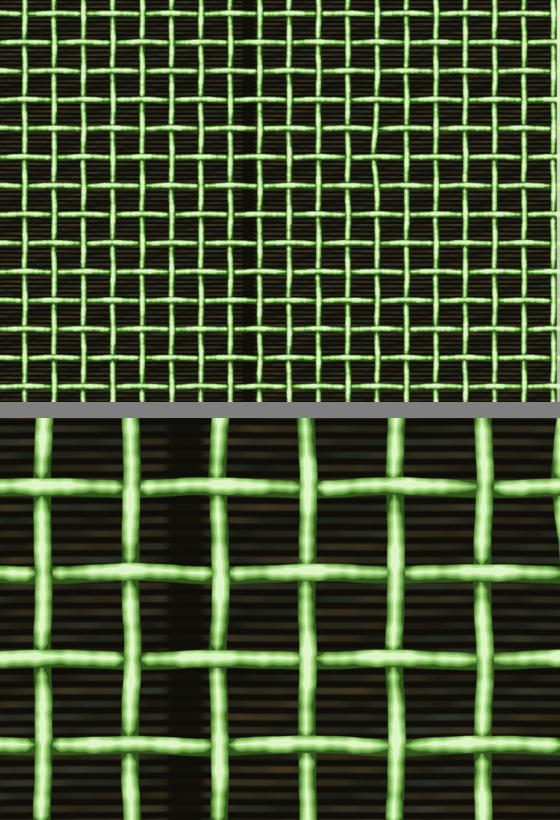
Top, the full canvas; bottom, a detail of the centre.
Reproduce this texture procedurally as a Shadertoy shader.

```glsl
const float PI = 3.14159265;
const vec2 PITCH = vec2(0.07307, 0.07135);   // mesh spacing, in canvas heights
const vec2 FIRST = vec2(0.0616, 0.0380);     // lowest left crossing
const float HALF_WIDTH = 0.0073;
const vec3 DARK = vec3(0.055, 0.052, 0.030);
const vec3 SLAT = vec3(0.190, 0.185, 0.125);
const vec3 DEEP = vec3(0.19, 0.34, 0.10);
const vec3 LEAF = vec3(0.44, 0.66, 0.30);
const vec3 LIGHT = vec3(0.67, 0.87, 0.52);
const vec3 PALE = vec3(0.87, 0.96, 0.78);

float hash(vec2 p) {
    return fract(sin(dot(p, vec2(127.1, 311.7))) * 43758.5453);
}

// Layered sines, roughly -1 to 1
float ripple(float t, float seed) {
    return 0.5 * sin(t * 2.3 + seed * 5.1)
         + 0.3 * sin(t * 5.7 + seed * 9.7)
         + 0.2 * sin(t * 13.1 + seed * 3.3);
}

// Dim horizontal slats behind the mesh, with a dark upright gap
vec3 backdrop(vec2 p, float px) {
    float row = p.y * 92.0 + 0.06 * ripple(p.x * 4.0, 1.0);
    float id = floor(row);
    float edge = abs(fract(row) - 0.5);
    float line = 1.0 - smoothstep(0.12, 0.36 + px * 20.0, edge);
    float wear = 0.75 + 0.35 * ripple(p.x * 14.0, id) + 0.35 * (hash(vec2(id, 2.0)) - 0.5);
    float gap = 1.0 - smoothstep(0.010, 0.020, abs(p.x - 0.618));
    vec3 tint = SLAT + vec3(0.04, 0.0, -0.02) * ripple(p.x * 9.0, id + 4.0);
    return mix(DARK, tint, line * clamp(wear, 0.0, 1.2) * (1.0 - 0.85 * gap));
}

// Rounded wire: q is the signed offset across it, t runs along it in cells
vec3 wireColor(float q, float t, float lift, float seed, float lean) {
    float gloss = 1.0 - abs(q - lean) * 0.95;
    float patches = 0.14 * lift + 0.24 * ripple(t * 2.6, seed);
    float contact = smoothstep(-0.80, -0.99, lift);
    float v = clamp(gloss + patches - 0.45 * contact, 0.0, 1.0);
    vec3 c = mix(DEEP, LEAF, smoothstep(0.0, 0.38, v));
    c = mix(c, LIGHT, smoothstep(0.34, 0.68, v));
    return mix(c, PALE, smoothstep(0.66, 0.92, v));
}

float coverage(float d, float px) {
    return 1.0 - smoothstep(HALF_WIDTH - px, HALF_WIDTH + px, abs(d));
}

// Sideways bend in a single upright wire
float dent(float y, float col) {
    float k = (y - 0.629) / 0.075;
    return abs(col - 12.0) < 0.5 ? -0.0085 * exp(-k * k) : 0.0;
}

void mainImage(out vec4 fragColor, in vec2 fragCoord) {
    float px = 1.0 / iResolution.y;
    vec2 p = fragCoord * px;
    vec2 cell = (p - FIRST) / PITCH;
    vec2 id = floor(cell + 0.5);

    // Opposite lifts give the plain over-and-under weave
    float liftH = cos(PI * (cell.x + id.y));
    float liftV = -cos(PI * (cell.y + id.x));

    // Wire centre lines with small irregularities
    float dH = p.y - FIRST.y - id.y * PITCH.y
             - 0.0011 * liftH - 0.0007 * ripple(cell.x, id.y);
    float dV = p.x - FIRST.x - id.x * PITCH.x
             - 0.0009 * liftV - 0.0009 * ripple(cell.y, id.x + 20.0) - dent(p.y, id.x);

    vec3 colorH = wireColor(dH / HALF_WIDTH, cell.x, liftH, id.y, 0.25);
    vec3 colorV = wireColor(dV / HALF_WIDTH, cell.y, liftV, id.x + 20.0, -0.10);
    float maskH = coverage(dH, px);
    float maskV = coverage(dV, px);

    // Layer the wires by crossing parity
    vec3 color = backdrop(p, px);
    if (mod(id.x + id.y, 2.0) < 0.5) {
        color = mix(color, colorV, maskV);
        color = mix(color, colorH, maskH);
    } else {
        color = mix(color, colorH, maskH);
        color = mix(color, colorV, maskV);
    }

    // Bright strip beyond the last upright
    float rim = smoothstep(1.385 - px, 1.385 + px, p.x);
    color = mix(color, PALE, rim * (0.75 + 0.25 * p.y));
    fragColor = vec4(color, 1.0);
}
```
